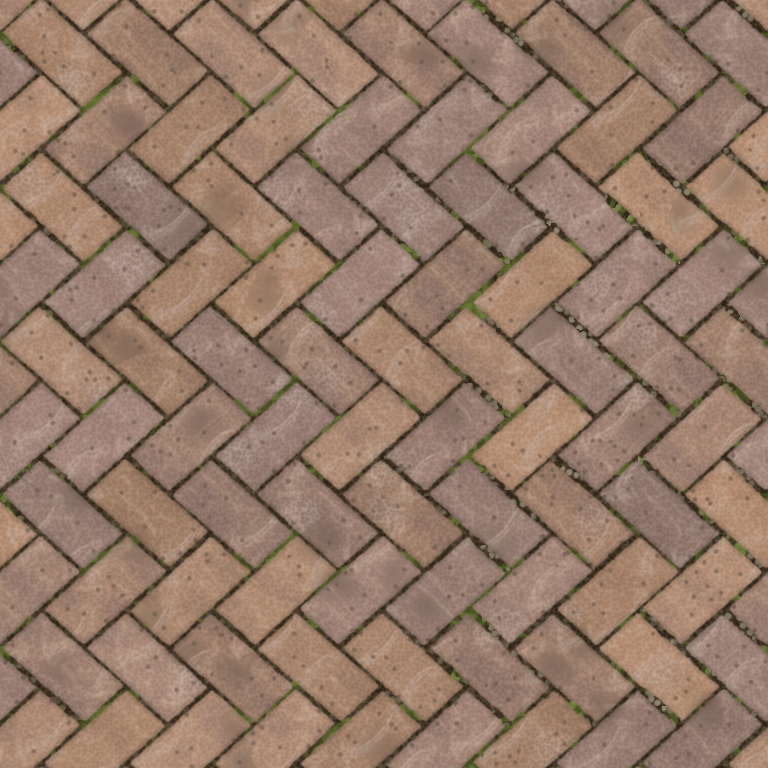
Write a three.js fragment shader that draws this texture.

```glsl
varying vec2 vUv;

const float TAU = 6.28318;
const vec2 REPEATS = vec2(9.0, 5.0);
const vec2 SHIFT = vec2(0.48, 0.03);
const float JOINT = 0.036;
const float SOFT = 0.026;

const vec3 CLAY = vec3(0.68, 0.54, 0.44);
const vec3 MAUVE = vec3(0.61, 0.505, 0.465);
const vec3 BLOOM = vec3(0.72, 0.64, 0.60);
const vec3 SOOT = vec3(0.38, 0.32, 0.27);
const vec3 SOIL = vec3(0.25, 0.195, 0.135);
const vec3 SAND = vec3(0.60, 0.57, 0.48);
const vec3 MOSS = vec3(0.33, 0.40, 0.15);

float hash(vec2 p) {
  vec3 q = fract(p.xyx * 0.1031);
  q += dot(q, q.yzx + 33.33);
  return fract((q.x + q.y) * q.z);
}

vec2 hash2(vec2 p) {
  return vec2(hash(p), hash(p + 71.7));
}

// Wrapping cellular noise: distance to nearest point, random of that point
vec2 cellular(vec2 uv, float count) {
  vec2 cell = floor(uv * count);
  vec2 f = uv * count - cell;
  vec2 nearest = vec2(9.0, 0.0);
  for (int y = -1; y <= 1; y++) {
    for (int x = -1; x <= 1; x++) {
      vec2 o = vec2(float(x), float(y));
      vec2 id = mod(cell + o, count);
      float d = length(o + hash2(id) - f);
      if (d < nearest.x) nearest = vec2(d, hash(id + 19.3));
    }
  }
  return nearest;
}

// Layered, warped sines; a whole frequency keeps them periodic
float waves(vec2 uv, float freq) {
  vec2 p = TAU * uv;
  float sum = 0.0;
  float amp = 0.5;
  for (int i = 0; i < 4; i++) {
    float k = float(i) + 1.0;
    p += 0.9 / freq * sin(freq * p.yx + k * vec2(1.7, 4.1));
    sum += amp * sin(freq * p.x + k) * sin(freq * p.y + 2.3 * k);
    freq *= 2.0;
    amp *= 0.6;
  }
  return sum;
}

float disc(float d, float inner, float outer) {
  return 1.0 - smoothstep(inner, outer, d);
}

// Herringbone of 2:1 bricks: xy = position from brick centre, zw = brick centre
vec4 herringbone(vec2 p, out vec2 halfSize) {
  vec2 cell = floor(p);
  float k = mod(cell.x - cell.y, 4.0);
  float rising = 1.0 - step(1.5, k);
  vec2 back = vec2(rising * k, (1.0 - rising) * (3.0 - k));
  halfSize = mix(vec2(0.5, 1.0), vec2(1.0, 0.5), rising);
  vec2 centre = cell - back + halfSize;
  return vec4(p - centre, centre);
}

float roundedBox(vec2 p, vec2 halfSize, float radius) {
  vec2 q = abs(p) - halfSize + radius;
  return length(max(q, 0.0)) + min(max(q.x, q.y), 0.0) - radius;
}

vec3 brickColor(vec2 uv, vec2 id, float depth, float cloud, float grain) {
  vec3 col = mix(MAUVE, CLAY, smoothstep(0.1, 0.9, hash(id + 3.1) + 0.3 * cloud));
  col *= 0.94 + 0.12 * hash(id + 8.7);

  // Pale bloom and dark smudges
  vec2 spot = cellular(uv + 0.012 * cloud, 15.0);
  float patchy = disc(spot.x, 0.08, 0.6) * (0.7 + 0.8 * grain);
  col = mix(col, BLOOM, 0.55 * patchy * step(0.82, spot.y));
  col = mix(col, SOOT, 0.45 * patchy * step(spot.y, 0.13));
  col = mix(col, BLOOM, 0.4 * smoothstep(0.1, 0.6, cloud));

  // Fine grain, pits and worn rim
  vec2 pit = cellular(uv, 84.0);
  col += 0.09 * grain + 0.035 * cloud;
  col = mix(col, SOOT, 0.55 * disc(pit.x, 0.1, 0.38) * step(0.91, pit.y));
  return col * mix(0.87, 1.0, smoothstep(0.0, 0.1, depth));
}

vec3 jointColor(vec2 uv, float sandy, float grain) {
  vec3 col = SOIL * (1.0 + 0.7 * grain);
  vec2 crumb = cellular(uv, 110.0);
  float fill = 0.2 + 0.7 * sandy;
  col = mix(col, SAND, fill * step(0.4, crumb.y) * disc(crumb.x, 0.25, 0.7));
  float mossy = smoothstep(0.12, 0.4, waves(uv + 0.37, 5.0));
  return mix(col, MOSS * (0.8 + 0.5 * crumb.y), 0.75 * mossy);
}

void main() {
  vec2 uv = vUv;
  vec2 g = uv * REPEATS - SHIFT;
  vec2 halfSize;
  vec4 brick = herringbone(vec2(g.x + 2.0 * g.y, g.x - 2.0 * g.y), halfSize);

  // Wrapped identity of each brick
  vec2 centre = vec2(0.5 * (brick.z + brick.w), 0.25 * (brick.z - brick.w));
  vec2 id = mod(floor(centre), REPEATS) + 23.0 * step(0.75, halfSize.x);

  // Uneven laying and wider sandy joints along the falling diagonals
  float tilt = 0.03 * (hash(id + 5.3) - 0.5);
  vec2 local = brick.xy + tilt * vec2(-brick.y, brick.x) + 0.03 * (hash2(id) - 0.5);
  float side = 0.5 + 0.5 * cos(TAU * (uv.x - 0.8));
  float sandy = side * smoothstep(-0.1, 0.35, waves(uv, 3.0));
  float falling = step(abs(local.y) - halfSize.y, abs(local.x) - halfSize.x);
  vec2 face = halfSize - JOINT - vec2(0.035 * sandy, 0.0);
  float d = roundedBox(local, face, 0.05) + 0.016 * waves(uv, 22.0);

  float cloud = waves(uv + 0.05 * hash2(id), 7.0);
  float grain = cellular(uv, 190.0).x - 0.5 + 0.4 * (cellular(uv, 71.0).x - 0.5);
  vec3 top = brickColor(uv, id, -d, cloud, grain);
  vec3 gap = jointColor(uv, sandy * falling, grain);
  gl_FragColor = vec4(mix(top, gap, smoothstep(-SOFT, SOFT, d)), 1.0);
}
```
